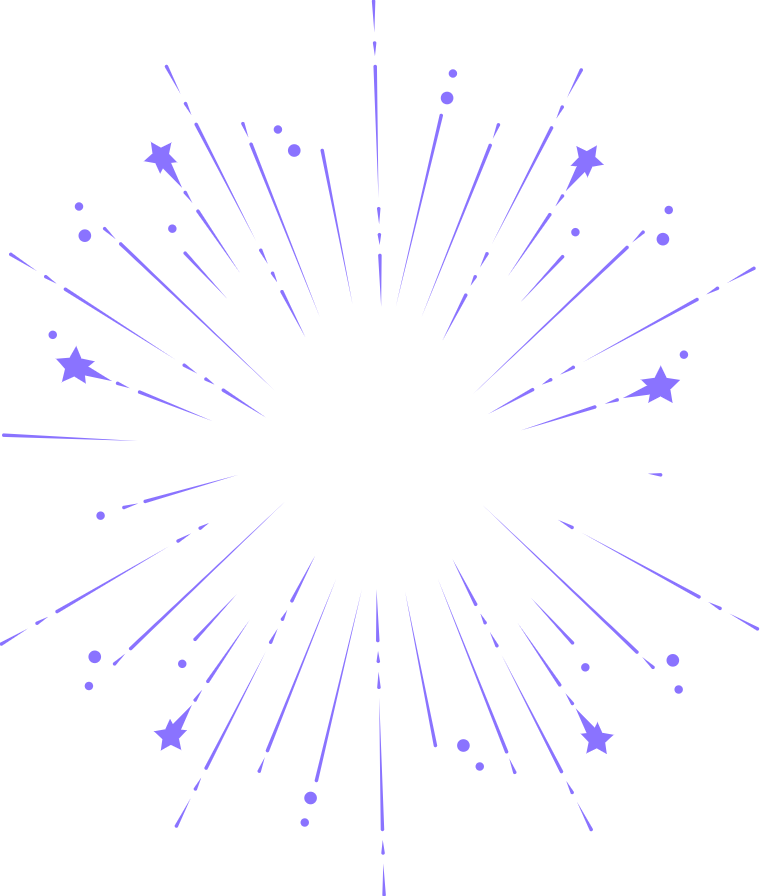
This background is drawn by a Shadertoy shader. Its source:

```glsl
// A violet firework burst on white: tapered rays, dashes, stars and dots.
// Each ray is drawn in its own (along, across) frame; most of the burst is
// built from one quadrant by a mirror and a half turn, then side rays are added.

#define UNITS 768.0                      // design units per canvas height
#define PAPER vec3(1.0)
#define VIOLET vec3(0.54, 0.45, 1.0)
#define RAY_HALF_WIDTH 1.5
#define BIG_DOT 5.4
#define SMALL_DOT 3.6
#define DASH_GAP 0.034                   // fraction of a dashed ray
#define STAR_NOTCH 0.5                   // inner over outer star radius

// Ray styles; DASHED + n leaves out the n innermost dashes.
const int PLAIN = 0, TIPPED = 1, STARRED = 2, DASHED = 3;

// Rays are (inner x, inner y, outer x, outer y), with y downwards.
const vec4 QUADRANT_RAYS[4] = vec4[](
    vec4(379, 292, 498, 60), vec4(435, 237, 503, 137),
    vec4(446, 259, 482, 220), vec4(405, 338, 551, 199));
const int QUADRANT_STYLES[4] = int[](DASHED, STARRED, PLAIN, TIPPED);
const vec2 QUADRANT_DOTS[3] = vec2[](vec2(568, 205), vec2(573, 180), vec2(493, 199));

const vec4 HALF_RAYS[5] = vec4[](
    vec4(326.5, 263, 320, 1), vec4(339, 263, 378, 99), vec4(302, 261, 276, 129),
    vec4(361, 272, 427, 107), vec4(274, 272, 208, 106));
const int HALF_STYLES[5] = int[](DASHED, PLAIN, PLAIN, TIPPED, TIPPED);
const vec2 HALF_DOTS[4] = vec2[](vec2(383, 84), vec2(388, 63), vec2(252, 129), vec2(238, 111));

const vec4 SIDE_RAYS[9] = vec4[](
    vec4(418, 355, 646, 230), vec4(228, 358, 9, 218), vec4(224, 422, 1, 552),
    vec4(415, 411, 649, 539), vec4(446, 369, 566, 331), vec4(182, 361, 64, 314),
    vec4(204, 407, 106, 435), vec4(118, 378, 3, 373), vec4(555, 406, 566, 407));
const int SIDE_STYLES[9] = int[](DASHED, DASHED, DASHED + 1, DASHED + 2,
    STARRED, STARRED, TIPPED, PLAIN, PLAIN);
const vec2 SIDE_DOTS[3] = vec2[](vec2(586, 304), vec2(45, 287), vec2(86, 442));

const float DASH_STARTS[7] = float[](0.0, 0.202, 0.27, 0.355, 0.82, 0.897, 1.034);

// Coverage of a round brush; brushes thinner than a pixel fade out.
float cover(float dist, float radius) {
    float pixel = UNITS / iResolution.y;
    return clamp(0.5 + (radius - dist) / pixel, 0.0, min(1.0, 2.0 * radius / pixel));
}

// Spike along x, from a sharp start to a rounded end.
float wedge(vec2 q, float start, float end, float halfWidth) {
    float t = clamp((q.x - start) / (end - start), 0.0, 1.0);
    return cover(length(q - vec2(mix(start, end, t), 0.0)), halfWidth * t);
}

// Five-pointed star with one arm along x.
float star(vec2 q, float radius) {
    float sector = radians(72.0);
    float angle = abs(mod(atan(q.y, q.x) + 0.5 * sector, sector) - 0.5 * sector);
    vec2 folded = length(q) * vec2(cos(angle), sin(angle));
    vec2 tip = vec2(radius, 0.0);
    vec2 notch = STAR_NOTCH * radius * vec2(cos(0.5 * sector), sin(0.5 * sector));
    vec2 edge = normalize(notch - tip);
    return cover(dot(folded - tip, vec2(edge.y, -edge.x)) + radius, radius);
}

float ray(vec2 p, vec4 ends, int style) {
    float len = distance(ends.xy, ends.zw);
    vec2 dir = (ends.zw - ends.xy) / len;
    vec2 rel = p - ends.xy;
    vec2 q = vec2(dot(rel, dir), dir.x * rel.y - dir.y * rel.x);
    float w = RAY_HALF_WIDTH;
    if (style == PLAIN) return wedge(q, 0.0, len, w);
    if (style == TIPPED)
        return max(wedge(q, 0.0, len - 19.0, w), wedge(q, len - 13.0, len, w));
    if (style == STARRED) {
        float line = max(wedge(q, 0.0, 0.53 * len, w), wedge(q, 0.6 * len, 0.69 * len, w));
        float tail = wedge(q, 0.73 * len, len, 6.0);
        float size = 11.0 + 7.0 * abs(dir.x);    // stars grow towards the sides
        return max(max(line, tail), star(q - vec2(len, 0.0), size));
    }
    float ink = 0.0;
    for (int i = style - DASHED; i < 6; i++)
        ink = max(ink, wedge(q, DASH_STARTS[i] * len, (DASH_STARTS[i + 1] - DASH_GAP) * len, w));
    return ink;
}

float quadrant(vec2 p) {
    float ink = 0.0;
    for (int i = 0; i < 4; i++) ink = max(ink, ray(p, QUADRANT_RAYS[i], QUADRANT_STYLES[i]));
    for (int i = 0; i < 3; i++)
        ink = max(ink, cover(distance(p, QUADRANT_DOTS[i]), i == 0 ? BIG_DOT : SMALL_DOT));
    return ink;
}

float upperHalf(vec2 p) {
    float ink = max(quadrant(p), quadrant(vec2(640.5 - p.x, p.y + 3.0)));
    for (int i = 0; i < 5; i++) ink = max(ink, ray(p, HALF_RAYS[i], HALF_STYLES[i]));
    for (int i = 0; i < 4; i++)
        ink = max(ink, cover(distance(p, HALF_DOTS[i]), i % 2 == 0 ? BIG_DOT : SMALL_DOT));
    return ink;
}

float sides(vec2 p) {
    float ink = 0.0;
    for (int i = 0; i < 9; i++) ink = max(ink, ray(p, SIDE_RAYS[i], SIDE_STYLES[i]));
    for (int i = 0; i < 3; i++) ink = max(ink, cover(distance(p, SIDE_DOTS[i]), SMALL_DOT));
    return ink;
}

void mainImage(out vec4 fragColor, in vec2 fragCoord) {
    // Centred design space with y downwards.
    vec2 p = (fragCoord - 0.5 * iResolution.xy) * UNITS / iResolution.y;
    p = vec2(325.5 + p.x, 0.5 * UNITS - p.y);
    // The lower half is the upper half turned around the centre.
    float ink = max(upperHalf(p), upperHalf(vec2(649.0, UNITS) - p));
    ink = max(ink, sides(p));
    fragColor = vec4(mix(PAPER, VIOLET, ink), 1.0);
}
```
